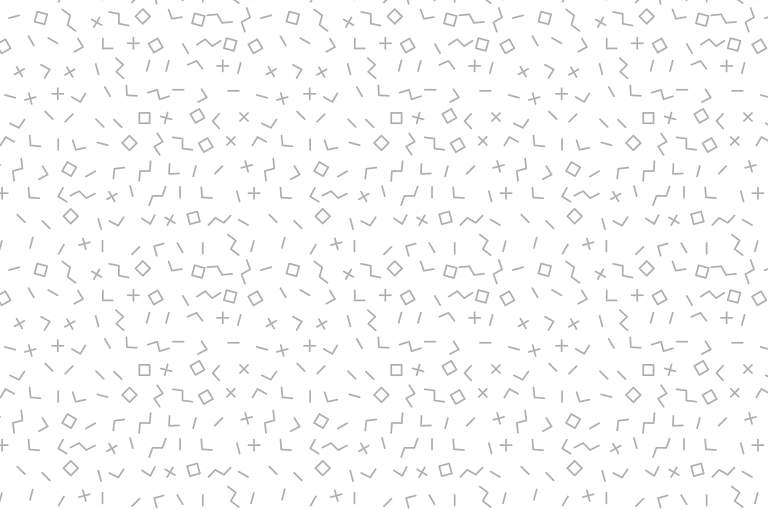
Write a Shadertoy shader that draws this pattern.

```glsl
// Thin grey confetti on white: dashes, chevrons, zigzags, crosses and squares.
// One glyph sits in each cell of a staggered, jittered grid that repeats as a
// square tile; every glyph is a distance function stroked with an even width.

const float PI = 3.14159265;
const float CELL_SIZE = 0.0494;     // in canvas heights
const float TILE_CELLS = 10.0;      // cells along one side of a tile
const float HALF_STROKE = 0.034;    // lengths below are in cells
const float SEGMENT = 0.39;
const vec3 PAPER = vec3(1.0);
const vec3 INK = vec3(0.68);

vec4 hash42(vec2 p) {
    vec4 q = fract(p.xyxy * vec4(0.1031, 0.1030, 0.0973, 0.1099));
    q += dot(q, q.wzxy + 33.33);
    return fract((q.xxyz + q.yzzw) * q.zywx);
}

vec2 direction(float angle) {
    return vec2(cos(angle), sin(angle));
}

vec2 rotate(vec2 p, float angle) {
    vec2 d = direction(angle);
    return vec2(d.x * p.x + d.y * p.y, d.x * p.y - d.y * p.x);
}

// Distance functions
float segmentDistance(vec2 p, vec2 a, vec2 b) {
    vec2 pa = p - a, ba = b - a;
    return length(pa - ba * clamp(dot(pa, ba) / dot(ba, ba), 0.0, 1.0));
}

float dashDistance(vec2 p, float halfLength) {
    return segmentDistance(p, vec2(-halfLength, 0.0), vec2(halfLength, 0.0));
}

float crossDistance(vec2 p, float arm) {
    return min(dashDistance(p, arm), dashDistance(p.yx, arm));
}

float squareDistance(vec2 p, float halfSide) {
    vec2 q = abs(p) - halfSide;
    return abs(length(max(q, 0.0)) + min(max(q.x, q.y), 0.0));
}

float chevronDistance(vec2 p, float side, float opening) {
    vec2 corner = vec2(0.0, -0.35 * side);
    vec2 tip = corner + side * direction(0.5 * (PI - opening));
    return segmentDistance(vec2(abs(p.x), p.y), corner, tip);
}

float zigzagDistance(vec2 p, float side, float bend) {
    vec2 corner = vec2(0.5 * side, 0.0);
    vec2 tip = corner + side * direction(PI - bend);
    float arms = min(segmentDistance(p, corner, tip),
                     segmentDistance(p, -corner, -tip));
    return min(arms, segmentDistance(p, -corner, corner));
}

// Cubing modulo 101 shuffles 1..100, so each tile holds exact glyph shares
int glyphRank(vec2 tileCell) {
    int n = int(tileCell.x + TILE_CELLS * tileCell.y + 0.5) + 1;
    return (((n * n) % 101) * n) % 101;
}

// Larger glyphs wander less, which keeps neighbours apart
float wanderRadius(int rank) {
    if (rank <= 35) return 0.26;
    if (rank <= 72) return 0.20;
    if (rank <= 85) return 0.18;
    return 0.06;
}

float glyphDistance(vec2 p, int rank, float variation) {
    if (rank <= 35) return dashDistance(p, 0.21);
    if (rank <= 57) return chevronDistance(p, SEGMENT, mix(1.45, 1.85, variation));
    if (rank <= 72) return crossDistance(p, 0.22);
    if (rank <= 85) return squareDistance(p, 0.205);
    return zigzagDistance(p, SEGMENT, mix(1.5, 2.0, variation));
}

// Nearest stroke among the surrounding cells
float confettiDistance(vec2 p) {
    vec2 home = floor(p);
    float nearest = 1.0;
    for (int y = -1; y <= 1; y++) {
        for (int x = -1; x <= 1; x++) {
            vec2 cell = home + vec2(x, y);
            vec2 tileCell = mod(cell, TILE_CELLS);
            vec4 rnd = hash42(tileCell + 3.0);
            int rank = glyphRank(tileCell);

            float stagger = 0.5 * mod(cell.y, 2.0) - 0.25;
            vec2 center = cell + vec2(0.5 + stagger, 0.5);
            center += wanderRadius(rank) * sqrt(rnd.x) * direction(2.0 * PI * rnd.y);

            float turn = floor(rnd.z * 24.0) * PI / 12.0;
            vec2 local = rotate(p - center, turn);
            nearest = min(nearest, glyphDistance(local, rank, rnd.w));
        }
    }
    return nearest;
}

void mainImage(out vec4 fragColor, in vec2 fragCoord) {
    vec2 p = fragCoord / (iResolution.y * CELL_SIZE);
    float pixel = 1.0 / (iResolution.y * CELL_SIZE);

    // Stroke coverage with a one-pixel soft edge
    float coverage = clamp((HALF_STROKE - confettiDistance(p)) / pixel + 0.5, 0.0, 1.0);
    fragColor = vec4(mix(PAPER, INK, coverage), 1.0);
}
```
